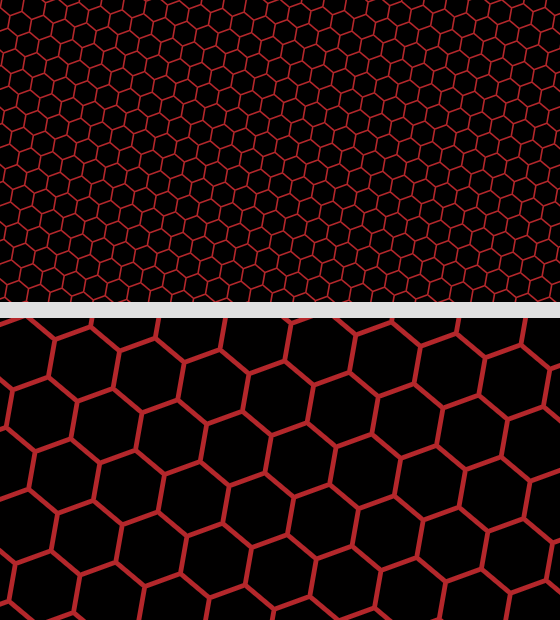
Top: the whole. Bottom: its middle third, enlarged.
This pattern is drawn by a Shadertoy shader. Its source:

```glsl
// Thin red honeycomb mesh on black, turned slightly clockwise.
// Two offset rectangular grids give the nearest hexagon centre; the distance
// to that cell's border is then drawn as an even, antialiased line.

const float CELL_SPACING = 0.0725;               // centre to centre, in canvas heights
const float LINE_WIDTH   = 0.0053;               // in canvas heights
const float TILT         = radians(10.0);        // clockwise turn of the mesh
const vec2  CELL_ORIGIN  = vec2(-0.145, 0.1033); // one cell centre, from canvas centre
const vec3  LINE_COLOR   = vec3(0.705, 0.152, 0.168);
const vec3  BACKGROUND   = vec3(0.002, 0.0, 0.0);

const vec2 GRID = vec2(1.0, sqrt(3.0));          // period of each rectangular grid

vec2 rotate(vec2 p, float angle) {
    float c = cos(angle), s = sin(angle);
    return vec2(c * p.x - s * p.y, s * p.x + c * p.y);
}

// Offset from the nearest centre of a pointy-top hexagon lattice of unit spacing
vec2 hexLocal(vec2 p) {
    vec2 a = mod(p + 0.5 * GRID, GRID) - 0.5 * GRID;
    vec2 b = mod(p, GRID) - 0.5 * GRID;
    return dot(a, a) < dot(b, b) ? a : b;
}

// Distance from a point inside a unit-wide hexagon to its border
float hexBorder(vec2 p) {
    p = abs(p);
    return 0.5 - max(p.x, dot(p, 0.5 * GRID));
}

void mainImage(out vec4 fragColor, in vec2 fragCoord) {
    float pixel = 1.0 / iResolution.y;
    vec2 p = (fragCoord - 0.5 * iResolution.xy) * pixel;

    // Mesh space: upright hexagons of unit spacing
    vec2 mesh = rotate(p - CELL_ORIGIN, TILT) / CELL_SPACING;
    float border = hexBorder(hexLocal(mesh)) * CELL_SPACING;

    // Line coverage, smoothed over one pixel
    float line = clamp((0.5 * LINE_WIDTH - border) / pixel + 0.5, 0.0, 1.0);
    fragColor = vec4(mix(BACKGROUND, LINE_COLOR, line), 1.0);
}
```
